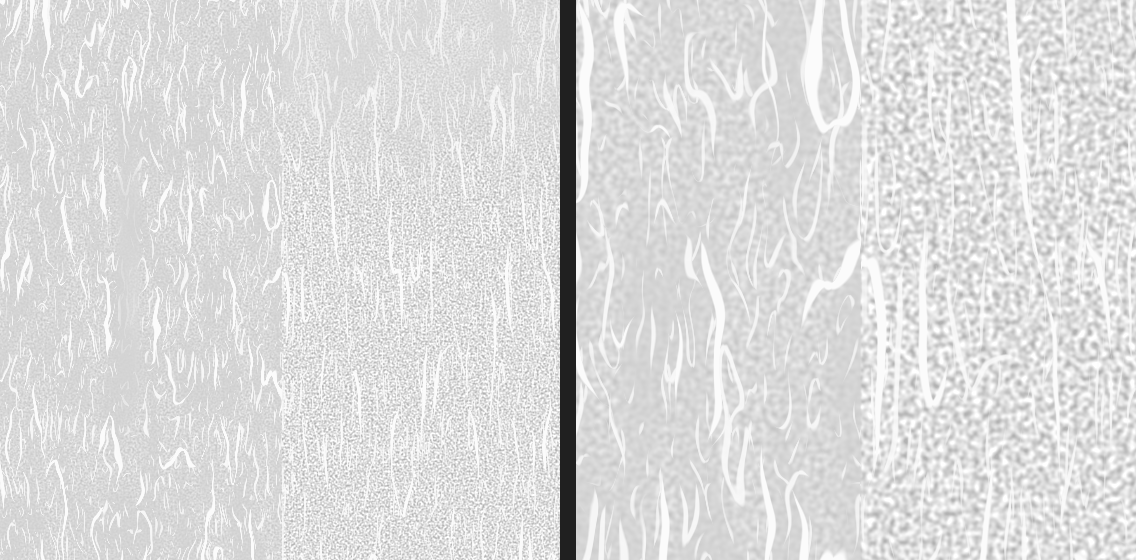
Left: the whole. Right: its middle third, enlarged.
A three.js fragment shader for this texture:

```glsl
// Pale bark-like plaster: white vertical cracks over grey grain, smooth left half, gritty right half.
varying vec2 vUv;

#define BASE_LEFT 0.838
#define BASE_RIGHT 0.868
#define CRACK_WHITE 0.985
#define GRAIN_FREQ 237.0
#define GRAIN_LEFT 0.10
#define GRAIN_RIGHT 0.25
#define CRACK_WIDTH 0.0034
#define CRACK_FREQ vec2(27.0, 6.0)
#define EDGE 0.0013
#define SEAM_X 0.503

vec2 hashGradient(vec2 cell) {
  vec3 p = fract(cell.xyx * vec3(0.1031, 0.1030, 0.0973));
  p += dot(p, p.yzx + 33.33);
  float angle = 6.28318 * fract((p.x + p.y) * p.z);
  return vec2(cos(angle), sin(angle));
}

float gradientNoise(vec2 p) {
  vec2 i = floor(p);
  vec2 f = p - i;
  vec2 u = f * f * f * (f * (f * 6.0 - 15.0) + 10.0);
  float a = dot(hashGradient(i), f);
  float b = dot(hashGradient(i + vec2(1.0, 0.0)), f - vec2(1.0, 0.0));
  float c = dot(hashGradient(i + vec2(0.0, 1.0)), f - vec2(0.0, 1.0));
  float d = dot(hashGradient(i + vec2(1.0, 1.0)), f - vec2(1.0, 1.0));
  return mix(mix(a, b, u.x), mix(c, d, u.x), u.y);
}

// Bends the grain: broad sway plus small ragged wobble
vec2 warp(vec2 uv, float strength) {
  float sway = gradientNoise(uv * vec2(5.0, 3.5) + 3.7);
  float wobbleX = gradientNoise(uv * vec2(38.0, 26.0) + 11.3);
  float wobbleY = gradientNoise(uv * vec2(48.0, 20.0) + 27.1);
  return uv + strength * vec2(0.035 * sway + 0.008 * wobbleX, 0.022 * wobbleY);
}

// Zero contours of stretched noise, with a width that swells and dies along the line
float cracks(vec2 uv, vec2 freq, float width, float seed) {
  float e = 0.0006;
  float n = gradientNoise(uv * freq + seed);
  vec2 slope = vec2(gradientNoise((uv + vec2(e, 0.0)) * freq + seed) - n,
                    gradientNoise((uv + vec2(0.0, e)) * freq + seed) - n) / e;
  float steepness = length(slope) + 0.15 * freq.x;
  float dist = abs(n) / steepness;
  float upright = mix(0.45, 1.0, abs(slope.x) / steepness);
  float presence = gradientNoise(uv * freq * vec2(0.9, 1.5) + seed + 41.7);
  float halfWidth = width * upright * smoothstep(-0.12, 0.4, presence);
  float edge = min(EDGE, halfWidth + 0.0002);
  return (1.0 - smoothstep(halfWidth - edge * 0.5, halfWidth + edge * 0.5, dist))
    * smoothstep(0.0, 0.0007, halfWidth);
}

void main() {
  vec2 uv = vUv;
  float side = smoothstep(SEAM_X - 0.001, SEAM_X + 0.001, uv.x);
  float height = uv.y + 0.08 * gradientNoise(uv * vec2(9.0, 4.0));
  float rough = side * (1.0 - smoothstep(0.6, 0.88, height));

  // Worn smooth column in the left half
  vec2 offset = abs(uv - vec2(0.23, 0.5));
  float worn = (1.0 - smoothstep(0.012, 0.028, offset.x)) * (1.0 - smoothstep(0.12, 0.35, offset.y));

  // Three sizes of crack, straighter and longer on the right
  vec2 bent = warp(uv, mix(1.0, 0.35, rough));
  vec2 freq = CRACK_FREQ * mix(vec2(1.0), vec2(1.1, 0.65), step(SEAM_X, uv.x));
  float width = CRACK_WIDTH * mix(1.0, 0.8, rough);
  float white = 0.0;
  float opacity = 1.0;
  for (int i = 0; i < 3; i++) {
    float layer = cracks(bent, freq, width, 17.3 * float(i) + 61.0 * step(SEAM_X, uv.x));
    white = max(white, layer * opacity);
    freq *= vec2(1.9, 2.1);
    width *= 0.58;
    opacity *= 0.87;
  }
  white *= 1.0 - 0.75 * worn;
  white *= mix(1.0, 0.75, side * smoothstep(0.6, 0.88, height));

  // Fine grit, patchy on the left and strong on the lower right
  float grit = gradientNoise(uv * GRAIN_FREQ)
    + 0.7 * gradientNoise(mat2(0.8, 0.6, -0.6, 0.8) * uv * GRAIN_FREQ * 1.13 + 7.9);
  float patches = smoothstep(-0.35, 0.25, gradientNoise(bent * vec2(24.0, 7.0) + 5.2));
  float grain = mix(GRAIN_LEFT * mix(0.35, 1.0, patches), GRAIN_RIGHT, rough);
  grain *= 1.0 - 0.7 * worn;
  float base = mix(BASE_LEFT, BASE_RIGHT, max(rough, 0.6 * side));
  base += 0.018 * (patches - 0.4) * (1.0 - rough);

  // Thin bright seam between the halves
  float seam = 1.0 - smoothstep(0.0008, 0.0025, abs(uv.x - SEAM_X - 0.002));
  seam *= rough * smoothstep(-0.2, 0.2, gradientNoise(vec2(4.3, uv.y * 16.0)));

  float grey = clamp(base + grain * grit, 0.7, 1.0);
  grey = mix(grey, CRACK_WHITE, max(white, 0.8 * seam));
  gl_FragColor = vec4(vec3(grey), 1.0);
}
```
